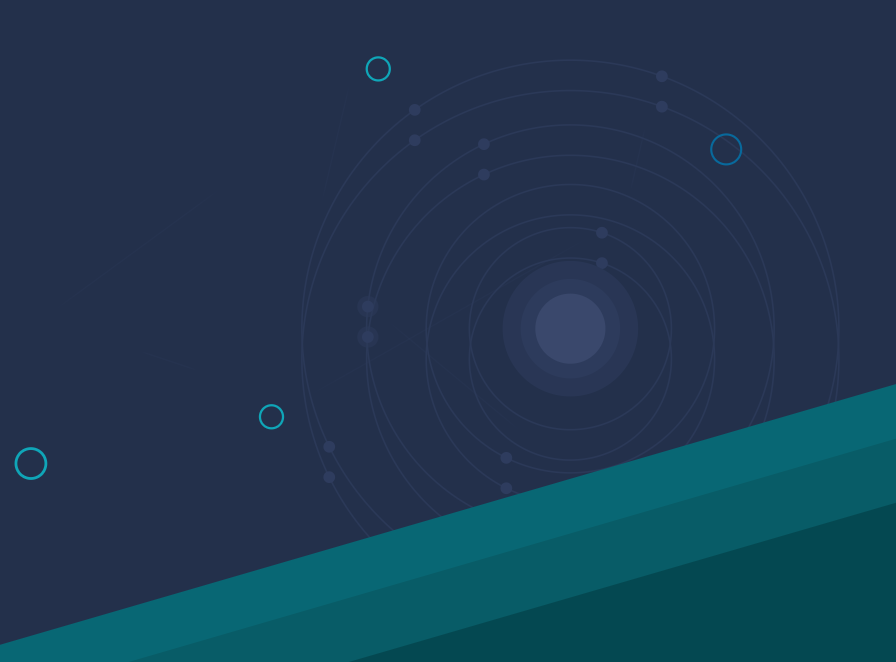
Reproduce this background procedurally as a Shadertoy shader.

```glsl
// Navy backdrop with paired orbits around a glowing disc, small rings and slanted teal bands.
#define ORBIT_CENTER vec2(0.8616, 0.5035)
#define ORBIT_SHIFT 0.0459
#define ORBIT_WIDTH 0.0024
#define BODY_RADIUS 0.0088
#define HALO_RADIUS 0.0160
#define BAND_SLOPE 0.2910
#define TRACE_OPACITY 0.22

const vec3 NAVY = vec3(0.137, 0.188, 0.294);
const vec3 ORBIT_BLUE = vec3(0.168, 0.222, 0.345);
const vec3 BODY_BLUE = vec3(0.182, 0.235, 0.370);
const vec3 CYAN = vec3(0.06, 0.65, 0.72);
const vec3 DEEP_BLUE = vec3(0.03, 0.41, 0.61);

// Orbit radii, then bodies as (orbit index, angle)
const float ORBITS[4] = float[4](0.1526, 0.2178, 0.3078, 0.4056);
const vec2 BODIES[7] = vec2[7](
    vec2(3, 2.189), vec2(3, 1.223), vec2(2, 2.009), vec2(0, 1.253),
    vec2(2, 3.033), vec2(3, 3.597), vec2(1, 4.252));
const int HALO_BODY = 4;

// Faint straight traces as (start, end)
const vec4 TRACES[6] = vec4[6](
    vec4(0.452, 0.394, 0.903, 0.649), vec4(0.580, 0.520, 0.792, 0.344),
    vec4(0.529, 0.877, 0.485, 0.690), vec4(0.075, 0.526, 0.340, 0.720),
    vec4(0.975, 0.810, 0.952, 0.710), vec4(0.210, 0.470, 0.300, 0.440));

// Outlined rings as (center, radius, stroke width)
const vec4 RINGS[4] = vec4[4](
    vec4(0.5714, 0.8959, 0.0174, 0.0034), vec4(0.4101, 0.3704, 0.0174, 0.0034),
    vec4(0.0467, 0.2998, 0.0226, 0.0042), vec4(1.0970, 0.7743, 0.0226, 0.0032));

// Antialiased coverage of a signed distance
float cover(float d) {
    return clamp(0.5 - d * iResolution.y, 0.0, 1.0);
}

float disc(vec2 p, float radius) {
    return cover(length(p) - radius);
}

float ring(vec2 p, float radius, float width) {
    return cover(abs(length(p) - radius) - 0.5 * width);
}

// Thin segment that fades towards both ends
float trace(vec2 p, vec2 a, vec2 b) {
    vec2 ab = b - a;
    float t = clamp(dot(p - a, ab) / dot(ab, ab), 0.0, 1.0);
    float fade = smoothstep(0.0, 0.2, t) * smoothstep(1.0, 0.8, t);
    return fade * cover(length(p - a - t * ab) - 0.0009);
}

void drawOrbits(inout vec3 color, vec2 p) {
    for (int i = 0; i < 4; i++) {
        color = mix(color, ORBIT_BLUE, ring(p, ORBITS[i], ORBIT_WIDTH));
    }
}

void drawBodies(inout vec3 color, vec2 p) {
    for (int i = 0; i < 7; i++) {
        float angle = BODIES[i].y;
        vec2 q = p - ORBITS[int(BODIES[i].x)] * vec2(cos(angle), sin(angle));
        if (i == HALO_BODY) {
            color = mix(color, ORBIT_BLUE, 0.6 * disc(q, HALO_RADIUS));
        }
        color = mix(color, BODY_BLUE, disc(q, BODY_RADIUS));
    }
}

// Fill everything below a slanted edge
void drawBand(inout vec3 color, vec2 p, float height, vec3 tint) {
    float d = (p.y - BAND_SLOPE * p.x - height) / length(vec2(1.0, BAND_SLOPE));
    color = mix(color, tint, cover(d));
}

void mainImage(out vec4 fragColor, in vec2 fragCoord) {
    vec2 p = fragCoord / iResolution.y;
    vec2 center = p - ORBIT_CENTER;
    vec2 shifted = center + vec2(0.0, ORBIT_SHIFT);
    vec3 color = NAVY;

    // Traces and the two orbit systems
    for (int i = 0; i < 6; i++) {
        color = mix(color, BODY_BLUE, TRACE_OPACITY * trace(p, TRACES[i].xy, TRACES[i].zw));
    }
    drawOrbits(color, center);
    drawOrbits(color, shifted);
    drawBodies(color, center);
    drawBodies(color, shifted);

    // Layered central disc
    color = mix(color, vec3(0.160, 0.213, 0.335), disc(center, 0.1023));
    color = mix(color, vec3(0.178, 0.232, 0.362), disc(center, 0.0750));
    color = mix(color, vec3(0.227, 0.284, 0.424), disc(center, 0.0529));

    // Bright outlined rings
    for (int i = 0; i < 4; i++) {
        vec3 tint = i == 3 ? DEEP_BLUE : CYAN;
        color = mix(color, tint, ring(p - RINGS[i].xy, RINGS[i].z, RINGS[i].w));
    }

    // Teal bands, from top to bottom
    drawBand(color, p, 0.0260, vec3(0.030, 0.405, 0.455));
    drawBand(color, p, -0.0565, vec3(0.030, 0.360, 0.402));
    drawBand(color, p, -0.1533, vec3(0.016, 0.282, 0.316));

    fragColor = vec4(color, 1.0);
}
```
